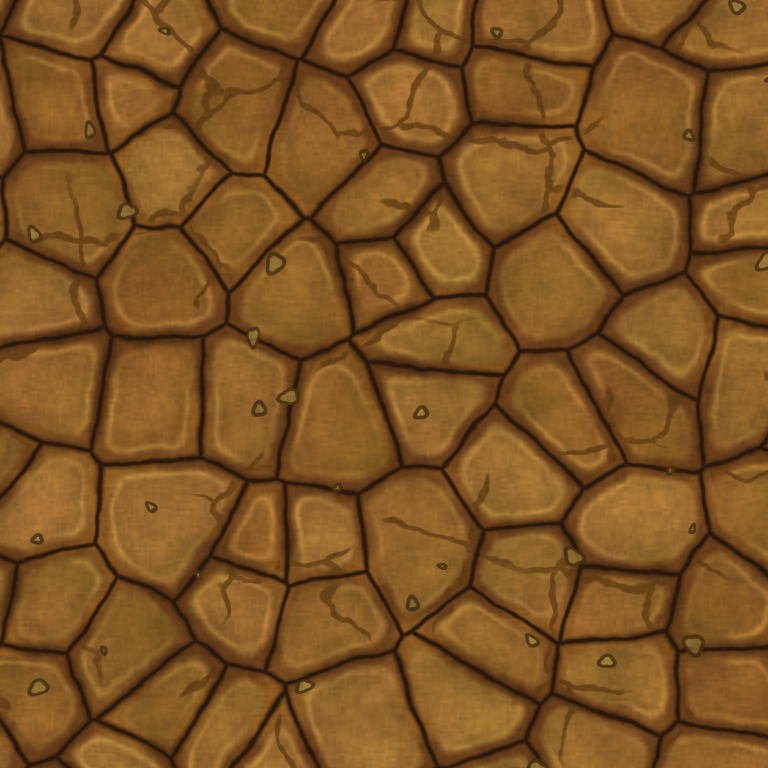
Give the GLSL for this texture, as a WebGL 2 fragment shader.

```glsl
#version 300 es
precision highp float;
// Cracked, weathered paving stones set in dark earth, with scattered pebbles.

uniform vec2 u_resolution;
out vec4 fragColor;

const float STONES = 7.6;    // stones across the canvas
const float PEBBLES = 8.0;   // pebble slots across the canvas

vec2 hash2(vec2 p) {
  vec3 q = fract(vec3(p.xyx) * vec3(0.1031, 0.1030, 0.0973));
  q += dot(q, q.yzx + 33.33);
  return fract((q.xx + q.yz) * q.zy);
}

float noise(vec2 p) {
  vec2 i = floor(p), f = fract(p);
  f = f * f * (3.0 - 2.0 * f);
  float low = mix(hash2(i).x, hash2(i + vec2(1, 0)).x, f.x);
  float high = mix(hash2(i + vec2(0, 1)).x, hash2(i + vec2(1, 1)).x, f.x);
  return mix(low, high, f.y);
}

float fbm(vec2 p) {
  float sum = 0.0, amp = 0.5;
  for (int i = 0; i < 4; i++) {
    sum += amp * noise(p);
    p = mat2(1.6, 1.2, -1.2, 1.6) * p + 7.3;
    amp *= 0.5;
  }
  return sum / 0.9375;
}

vec2 warp(vec2 p, float freq) {
  return vec2(fbm(p * freq + 11.0), fbm(p * freq + 47.0)) - 0.5;
}

// Returns x: border distance, y: border distance with rounded corners, zw: cell id.
vec4 cells(vec2 p, float jitter, float sharpness) {
  vec2 base = floor(p), nearest = vec2(0.0), id = base;
  float best = 1e3;
  for (int y = -1; y <= 1; y++)
  for (int x = -1; x <= 1; x++) {
    vec2 cell = base + vec2(x, y);
    vec2 r = cell + 0.5 + jitter * (hash2(cell) - 0.5) - p;
    if (dot(r, r) < best) { best = dot(r, r); nearest = r; id = cell; }
  }
  float edge = 1e3, sum = 0.0;
  for (int y = -2; y <= 2; y++)
  for (int x = -2; x <= 2; x++) {
    vec2 cell = id + vec2(x, y);
    vec2 r = cell + 0.5 + jitter * (hash2(cell) - 0.5) - p;
    vec2 across = r - nearest;
    if (dot(across, across) > 1e-4) {
      float d = dot(0.5 * (r + nearest), normalize(across));
      edge = min(edge, d);
      sum += exp(-sharpness * d);
    }
  }
  return vec4(edge, -log(sum) / sharpness, id);
}

// Signed distance to the closest irregular pebble.
float pebbles(vec2 p, float density) {
  vec2 base = floor(p);
  float d = 1e3;
  for (int y = -1; y <= 1; y++)
  for (int x = -1; x <= 1; x++) {
    vec2 cell = base + vec2(x, y);
    vec2 shape = hash2(cell + 91.0), kind = hash2(cell + 203.0);
    if (kind.x > density) continue;
    float a = 6.283 * shape.x, radius = mix(0.035, 0.12, kind.y * kind.y);
    vec2 q = mat2(cos(a), -sin(a), sin(a), cos(a)) * (p - cell - hash2(cell + 57.0));
    q.y *= mix(1.1, 1.8, shape.y);
    float lumps = 1.0 + 0.14 * sin(3.0 * atan(q.y, q.x) + 9.0 * shape.y);
    d = min(d, (length(q) - radius * lumps) / 1.3);
  }
  return d;
}

// Thin broken fissures, as coverage from 0 to 1.
float fissures(vec2 p, float px) {
  vec2 q = p * 0.85 + 0.35 * warp(p, 2.2) + 31.7;
  float presence = smoothstep(0.47, 0.58, noise(p * 1.25 + 19.0));
  float width = 0.018 * presence * mix(0.5, 1.3, noise(p * 4.0));
  return presence * (1.0 - smoothstep(width, width + 0.012 + px, cells(q, 0.95, 16.0).x));
}

vec3 paving(vec2 uv, float px) {
  vec2 p = uv * STONES + 3.0;
  vec4 c = cells(p + 0.10 * warp(p, 2.5), 0.92, 17.0);
  float edge = c.x, soft = c.y + 0.03 * (noise(p * 7.0) - 0.5);
  vec2 tint = hash2(c.zw + 400.0);

  // Earth between the stones, with a dark seam of varying width
  vec3 earth = mix(vec3(0.40, 0.235, 0.095), vec3(0.56, 0.36, 0.13),
                   smoothstep(0.45, 0.8, fbm(p * 1.4 + 5.0)));
  float seam = mix(0.03, 0.10, noise(p * 1.3 + 8.0));
  earth = mix(vec3(0.27, 0.155, 0.065), earth, smoothstep(0.0, seam, edge));
  earth *= mix(0.6, 1.0, smoothstep(0.006, 0.03 + px, edge));

  // Stone faces with mottling and a worn light rim
  vec3 face = mix(vec3(0.535, 0.355, 0.145), vec3(0.605, 0.425, 0.19), tint.x);
  face *= 0.84 + 0.32 * fbm(p * 2.3 + 13.0);
  face += vec3(0.025, 0.0, 0.012) * (noise(p * 1.8 + 70.0) - 0.5) * 2.0;
  face *= mix(0.93, 1.02, smoothstep(0.12, 0.32, soft));
  vec3 col = mix(earth, face, smoothstep(0.045, 0.125, soft));
  float rim = (soft - 0.135) / 0.028;
  col += vec3(0.12, 0.10, 0.05) * exp(-rim * rim) * smoothstep(0.2, 0.8, noise(p * 2.0 + 40.0));

  float crack = fissures(p, px * STONES) * smoothstep(0.02, 0.1, edge);
  return mix(col, vec3(0.36, 0.22, 0.07), 0.75 * crack);
}

void main() {
  float px = 1.0 / min(u_resolution.x, u_resolution.y);
  vec2 uv = gl_FragCoord.xy * px;
  vec3 col = paving(uv, px);

  // Pebbles: pale fill inside a dark outline
  float d = pebbles(uv * PEBBLES + 60.0, 0.45), aa = px * PEBBLES;
  vec3 pebble = vec3(0.57, 0.45, 0.21) * (0.85 + 0.3 * noise(uv * 60.0));
  col = mix(col, pebble, 0.85 * (1.0 - smoothstep(-aa, aa, d)));
  col = mix(col, vec3(0.27, 0.18, 0.06), 0.85 * (1.0 - smoothstep(0.01, 0.015 + aa, abs(d))));

  // Woven grain and dabs of paint
  float weave = noise(uv * vec2(90.0, 280.0)) + noise(uv * vec2(280.0, 90.0) + 33.0) - 1.0;
  float dabs = noise(uv * 65.0 + 9.0) - 0.5;
  col *= 1.0 + 0.09 * weave + 0.07 * dabs;
  fragColor = vec4(col, 1.0);
}
```
